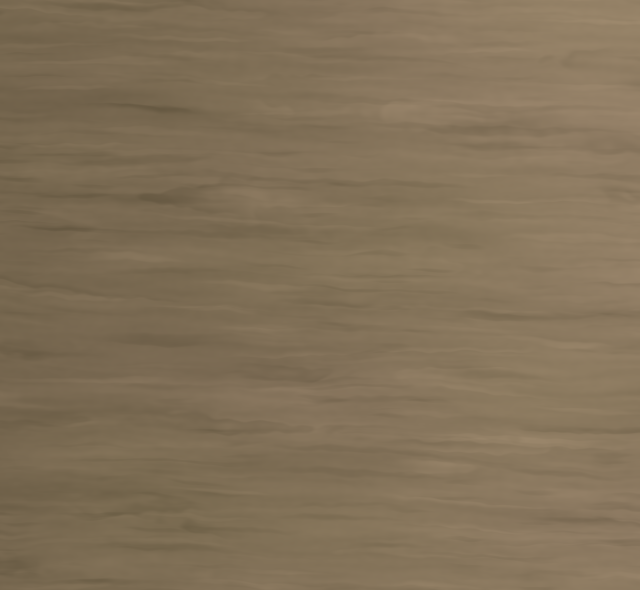
Give the GLSL for this texture, as a Shadertoy shader.

```glsl
vec2 hashGradient(vec2 cell) {
    vec3 h = fract(vec3(cell.xyx) * vec3(0.1031, 0.1030, 0.0973));
    h += dot(h, h.yzx + 33.33);
    float angle = 6.2832 * fract((h.x + h.y) * h.z);
    return vec2(cos(angle), sin(angle));
}

float gradientNoise(vec2 p) {
    vec2 i = floor(p), f = fract(p);
    vec2 u = f * f * f * (f * (f * 6.0 - 15.0) + 10.0);
    vec2 e = vec2(1.0, 0.0);
    float a = dot(hashGradient(i), f);
    float b = dot(hashGradient(i + e.xy), f - e.xy);
    float c = dot(hashGradient(i + e.yx), f - e.yx);
    float d = dot(hashGradient(i + e.xx), f - e.xx);
    return mix(mix(a, b, u.x), mix(c, d, u.x), u.y);
}

// Long soft bands, layered from broad to narrow
float grainBands(vec2 p) {
    float sum = 0.0, weight = 0.032;
    vec2 scale = vec2(1.2, 15.0);
    for (int i = 0; i < 4; i++) {
        sum += weight * gradientNoise(p * scale + float(i) * 17.3);
        scale *= vec2(1.9, 1.75);
        weight *= 0.8;
    }
    return sum;
}

// Long thin streaks where the stretched noise peaks
float strokes(vec2 p, vec2 scale, float threshold) {
    float fray = 0.22 * gradientNoise(p * vec2(30.0, 60.0));
    float n = gradientNoise(p * scale + vec2(0.0, fray));
    return smoothstep(threshold, threshold + 0.3, n);
}

// Frayed hairlines along noise contours, crisp above and soft below
float hairlines(vec2 p, vec2 scale) {
    float fray = 0.10 * gradientNoise(p * vec2(34.0, 50.0));
    float n = gradientNoise(p * scale) + fray;
    float line = smoothstep(-0.20, 0.0, n) * (1.0 - smoothstep(0.0, 0.07, n));
    return line * smoothstep(-0.02, 0.35, gradientNoise(p * vec2(3.5, 14.0) + 23.0));
}

void mainImage(out vec4 fragColor, in vec2 fragCoord) {
    vec2 uv = fragCoord / iResolution.xy;
    vec2 p = fragCoord / iResolution.y;

    // Slight downhill tilt and wavy grain lines
    vec2 grain = p;
    grain.y += 0.030 * p.x;
    grain.y += 0.014 * gradientNoise(p * vec2(3.0, 5.0) + 4.7);
    grain.y += 0.005 * gradientNoise(p * vec2(14.0, 20.0) + 9.1);

    // Light falls off toward the left, glows at the upper right
    float tone = mix(0.454, 0.553, smoothstep(-0.2, 1.1, uv.x));
    tone += 0.035 * smoothstep(0.4, 1.0, uv.x) * smoothstep(0.2, 1.0, uv.y);
    tone += 0.008 * gradientNoise(p * vec2(1.5, 2.5) + 31.0);

    // Wood figure
    float patches = smoothstep(-0.3, 0.3, gradientNoise(p * vec2(2.5, 5.0) + 52.0));
    tone += grainBands(grain);
    tone -= 0.028 * strokes(grain + 3.3, vec2(3.5, 52.0), 0.16);
    tone -= 0.026 * strokes(grain + 7.9, vec2(8.0, 85.0), 0.18) * patches;
    tone += 0.028 * strokes(grain + 12.4, vec2(4.0, 65.0), 0.18) * mix(1.0, 0.5, patches);
    tone -= 0.036 * hairlines(grain + 5.6, vec2(1.5, 20.0));
    tone += 0.024 * hairlines(grain + 18.2, vec2(1.8, 24.0));

    // Short ripples and faint soft mottling
    tone += 0.012 * gradientNoise(grain * vec2(24.0, 85.0)) * patches;
    tone += 0.007 * gradientNoise(p * vec2(55.0, 95.0));

    // Warm brown with drifting pink and olive tints
    float tint = gradientNoise(p * vec2(2.0, 4.5) + 71.0);
    vec3 color = tone * vec3(1.0, 0.868, 0.675);
    color += vec3(0.003, -0.003, 0.008) * tint;
    color.b += 0.12 * (tone - 0.5);
    fragColor = vec4(color, 1.0);
}
```
